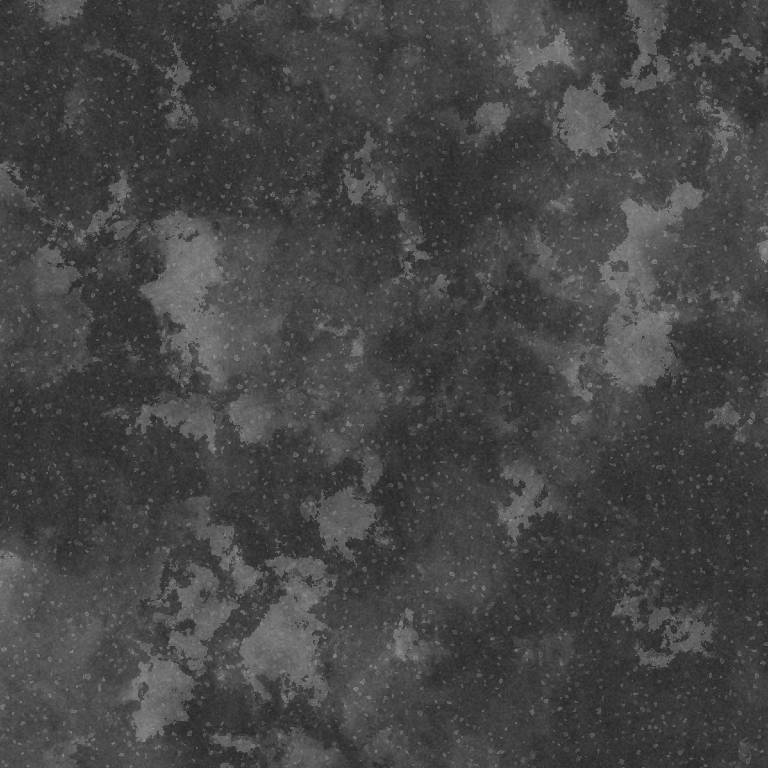
Give the GLSL for this texture, as a Shadertoy shader.

```glsl
#define BASE_TONE 0.207
#define CLOUD_GAIN 0.105
#define PATCH_GAIN 0.095
#define CRUMB_GAIN 0.085
#define RIM_GAIN 0.04
#define SPECK_GAIN 0.15
#define GRAIN_GAIN 0.06
#define CLOUD_SCALE 6.5
#define PATCH_SCALE 13.0
#define CRUMB_SCALE 30.0
#define SPECK_SCALE 60.0
#define SPECK_SHARE 0.52

float hash(vec2 p) {
    vec3 q = fract(vec3(p.xyx) * 0.1031);
    q += dot(q, q.yzx + 33.33);
    return fract((q.x + q.y) * q.z);
}

float noise(vec2 p) {
    vec2 cell = floor(p), f = fract(p);
    f = f * f * f * (f * (f * 6.0 - 15.0) + 10.0);
    float low = mix(hash(cell), hash(cell + vec2(1, 0)), f.x);
    float high = mix(hash(cell + vec2(0, 1)), hash(cell + vec2(1, 1)), f.x);
    return mix(low, high, f.y);
}

// Rotated octaves, normalised to 0..1
float fbm(vec2 p, int octaves, float gain) {
    float sum = 0.0, total = 0.0, amp = 1.0;
    for (int i = 0; i < octaves; i++) {
        sum += amp * noise(p);
        total += amp;
        amp *= gain;
        p = mat2(1.6, 1.2, -1.2, 1.6) * p + 17.3;
    }
    return sum / total;
}

// Flake with a crisp ragged edge: x is the fill, y the thin rim
vec2 flake(float field, float level) {
    float fill = smoothstep(level - 0.008, level + 0.010, field);
    float rim = fill * (1.0 - smoothstep(level + 0.010, level + 0.045, field));
    return vec2(fill, rim);
}

// Scattered oval chips with pale outlines
float specks(vec2 uv, float pixel) {
    float light = 0.0;
    for (int layer = 0; layer < 2; layer++) {
        float k = float(layer);
        float scale = SPECK_SCALE * (1.0 + 0.27 * k);
        float tilt = 0.4 + 0.9 * k;
        mat2 turn = mat2(cos(tilt), sin(tilt), -sin(tilt), cos(tilt));
        vec2 p = turn * uv * scale + 130.0 + 71.0 * k;
        vec2 cell = floor(p);
        vec2 jitter = vec2(hash(cell + 3.1), hash(cell + 8.7));
        vec2 q = fract(p) - mix(vec2(0.22), vec2(0.78), jitter);
        float angle = 6.2832 * hash(cell + 14.2);
        q *= mat2(cos(angle), sin(angle), -sin(angle), cos(angle));
        q.y *= 1.0 + 0.9 * hash(cell + 21.9);
        float radius = mix(0.08, 0.22, hash(cell + 27.4));
        float d = length(q) - radius + 0.18 * (noise(p * 6.0) - 0.5);
        float soft = 0.6 * pixel * scale;
        float disc = 1.0 - smoothstep(-soft, soft, d);
        float core = 1.0 - smoothstep(-soft, soft, d + 0.10);
        float shown = step(hash(cell + 35.8), SPECK_SHARE);
        float strength = mix(0.35, 1.2, hash(cell + 41.5));
        light = max(light, shown * strength * (disc - 0.4 * core));
    }
    return light;
}

void mainImage(out vec4 fragColor, in vec2 fragCoord) {
    float pixel = 1.0 / min(iResolution.x, iResolution.y);
    vec2 uv = fragCoord * pixel;

    // Soft mottling with faint vertical streaks
    vec2 warp = vec2(fbm(uv * 16.0 + 5.0, 4, 0.55), fbm(uv * 16.0 + 43.0, 4, 0.55)) - 0.5;
    float cloud = fbm(uv * CLOUD_SCALE + warp * 0.6 + 11.0, 7, 0.62);
    float streak = fbm(uv * vec2(50.0, 14.0) + 60.0, 3, 0.6) - 0.5;
    float tone = BASE_TONE + CLOUD_GAIN * smoothstep(0.36, 0.76, cloud);
    tone += 0.04 * streak;

    // Broad flakes that fade out unevenly
    float detail = fbm(uv * 75.0 + 29.0, 4, 0.7) - 0.5;
    float body = fbm(uv * PATCH_SCALE + warp * 0.9 + 80.0, 5, 0.5);
    float field = body + 0.36 * detail + 0.5 * (cloud - 0.5);
    float fade = smoothstep(0.36, 0.66, fbm(uv * 9.0 + 150.0, 4, 0.5));
    vec2 broad = flake(field, 0.61);
    float haze = smoothstep(0.47, 0.72, field);
    tone += PATCH_GAIN * fade * broad.x * (0.65 + 0.7 * haze);
    tone += RIM_GAIN * fade * broad.y + 0.03 * haze;

    // Small crumbs gathered around the flakes
    float crumbField = fbm(uv * CRUMB_SCALE + warp * 1.8 + 210.0, 5, 0.65);
    float gather = smoothstep(0.44, 0.60, body + 0.4 * (cloud - 0.5));
    vec2 crumb = flake(crumbField + 0.2 * detail, 0.585);
    float crumbFade = gather * (1.0 - 0.75 * broad.x) * (0.3 + 0.7 * fade);
    tone += crumbFade * (CRUMB_GAIN * crumb.x + RIM_GAIN * crumb.y);

    // Chips, then fine grain
    tone += SPECK_GAIN * specks(uv, pixel) * (1.0 - 0.5 * broad.x * fade);
    tone += GRAIN_GAIN * (noise(uv * 430.0 + 9.0) - 0.5);
    tone += 0.04 * detail;

    fragColor = vec4(vec3(clamp(tone, 0.17, 0.56)), 1.0);
}
```
